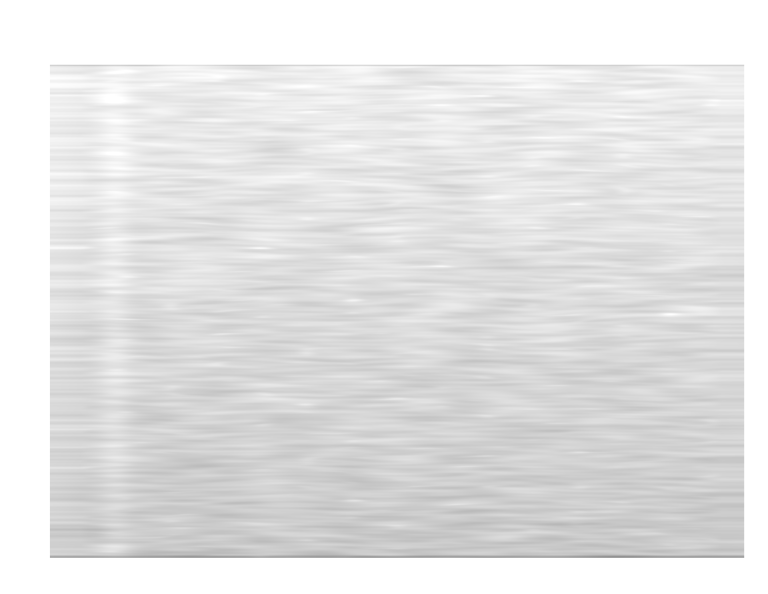
Write a Shadertoy shader that draws this texture.

```glsl
#define PANEL_MIN vec2(0.065, 0.061)
#define PANEL_MAX vec2(0.969, 0.891)
#define SHADE_LOW 0.785
#define SHADE_HIGH 0.932
#define STREAK_CELLS vec2(9.0, 62.0)
#define STREAK_CONTRAST 0.075
#define GLINT_CELLS vec2(17.0, 125.0)
#define GLINT_STRENGTH 0.55
#define GLOW_X 0.15
#define GLOW_WIDTH 0.021
#define GLOW_STRENGTH 0.048

vec2 hashGradient(vec2 cell) {
    vec3 h = fract(vec3(cell.xyx) * vec3(0.1031, 0.1030, 0.0973));
    h += dot(h, h.yzx + 33.33);
    float angle = 6.2832 * fract((h.x + h.y) * h.z);
    return vec2(cos(angle), sin(angle));
}

float gradientNoise(vec2 p) {
    vec2 cell = floor(p), f = p - cell;
    vec2 w = f * f * f * (f * (f * 6.0 - 15.0) + 10.0);
    vec2 e = vec2(0.0, 1.0);
    float a = dot(hashGradient(cell), f);
    float b = dot(hashGradient(cell + e.yx), f - e.yx);
    float c = dot(hashGradient(cell + e.xy), f - e.xy);
    float d = dot(hashGradient(cell + e.yy), f - e.yy);
    return mix(mix(a, b, w.x), mix(c, d, w.x), w.y);
}

// Long horizontal brush marks in several thicknesses
float brushStreaks(vec2 p) {
    float sum = 0.0, weight = 0.7;
    vec2 cells = STREAK_CELLS;
    for (int i = 0; i < 4; i++) {
        sum += weight * gradientNoise(p * cells + 17.3 * float(i + 1));
        cells *= vec2(1.2, 1.47);
        weight = 0.62;
    }
    return sum;
}

// Sparse short bright scratches
float glints(vec2 p) {
    float n = gradientNoise(p * GLINT_CELLS + 71.7);
    return pow(max(n, 0.0), 4.0);
}

void mainImage(out vec4 fragColor, in vec2 fragCoord) {
    vec2 uv = fragCoord / iResolution.xy;
    vec2 pixel = 1.0 / iResolution.xy;

    // Marks smear straight out at both side edges
    vec2 p = vec2(clamp(uv.x, 0.105, 0.94), uv.y);
    p.y += 0.006 * gradientNoise(p * vec2(5.0, 9.0) + 5.0);

    // Vertical shading, brush marks and soft cloudiness
    float height = (uv.y - PANEL_MIN.y) / (PANEL_MAX.y - PANEL_MIN.y);
    float metal = mix(SHADE_LOW, SHADE_HIGH, height);
    metal += STREAK_CONTRAST * brushStreaks(p);
    metal += GLINT_STRENGTH * glints(p);
    metal += 0.022 * gradientNoise(uv * vec2(9.0, 12.0) + 40.0);

    // Vertical reflection and lighter left rim
    float glowOffset = (uv.x - GLOW_X) / GLOW_WIDTH;
    metal += GLOW_STRENGTH * exp(-glowOffset * glowOffset);
    metal += 0.02 * (1.0 - smoothstep(0.065, 0.12, uv.x));

    // Dark lower and upper edges
    metal -= 0.22 * (1.0 - smoothstep(0.0, 0.006, uv.y - PANEL_MIN.y));
    metal -= 0.14 * (1.0 - smoothstep(0.0, 0.004, PANEL_MAX.y - uv.y));

    // Panel on white
    vec2 inside = clamp(min(uv - PANEL_MIN, PANEL_MAX - uv) / pixel + 0.5, 0.0, 1.0);
    float shade = mix(1.0, clamp(metal, 0.0, 1.0), inside.x * inside.y);
    fragColor = vec4(vec3(shade), 1.0);
}
```
